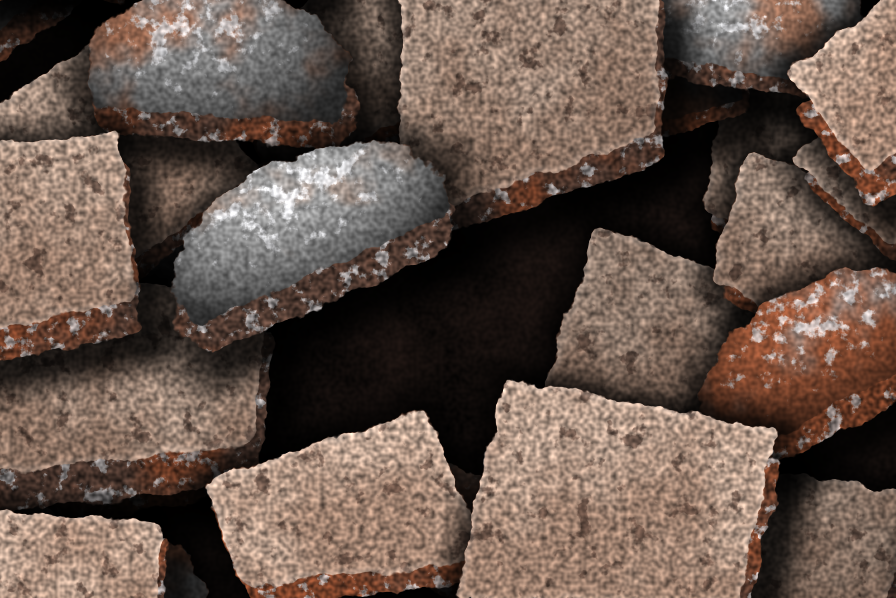
Write a WebGL 1 fragment shader that draws this texture.

```glsl
precision highp float;
// A heap of broken, rusty slabs and worn metal domes with gritty faces and deep dark gaps.
uniform vec2 u_resolution;

const float CELL = 0.5;
const vec3 GAP = vec3(0.075, 0.052, 0.044);
const vec3 SOIL = vec3(0.26, 0.19, 0.16);
const vec3 CLAY = vec3(0.53, 0.43, 0.37);
const vec3 TAN = vec3(0.64, 0.55, 0.49);
const vec3 RUST = vec3(0.50, 0.27, 0.17);
const vec3 STEEL = vec3(0.47, 0.47, 0.47);
const vec3 CHALK = vec3(0.74, 0.74, 0.75);

// Two random values from 0 to 1
vec2 hash2(vec2 p) {
  vec3 q = fract(p.xyx * vec3(0.1031, 0.1030, 0.0973));
  q += dot(q, q.yzx + 33.33);
  return fract((q.xx + q.yz) * q.zy);
}

float gradientDot(vec2 cell, vec2 offset) {
  float angle = 6.2832 * hash2(cell).x;
  return dot(vec2(cos(angle), sin(angle)), offset);
}

// Gradient noise, about -0.7 to 0.7
float gradientNoise(vec2 p) {
  vec2 i = floor(p), f = fract(p);
  vec2 u = f * f * f * (f * (f * 6.0 - 15.0) + 10.0);
  vec2 e = vec2(0.0, 1.0);
  float lower = mix(gradientDot(i, f), gradientDot(i + e.yx, f - e.yx), u.x);
  float upper = mix(gradientDot(i + e.xy, f - e.xy), gradientDot(i + e.yy, f - e.yy), u.x);
  return mix(lower, upper, u.y);
}

float fbm(vec2 p) {
  float sum = 0.0, amp = 1.0;
  for (int i = 0; i < 4; i++) {
    sum += amp * gradientNoise(p);
    p = p * 2.1 + 17.3;
    amp *= 0.55;
  }
  return sum;
}

mat2 rotation(float a) {
  return mat2(cos(a), -sin(a), sin(a), cos(a));
}

// Tapered slab with nearly sharp corners
float slabDistance(vec2 q, vec2 size, float taper) {
  q.x += taper * q.y;
  vec2 d = abs(q) - vec2(size.x, size.y * (1.0 + taper * q.x / size.x)) + 0.012;
  return length(max(d, 0.0)) + min(max(d.x, d.y), 0.0) - 0.012;
}

// Ellipse cut flat along its lower side
float domeDistance(vec2 q, vec2 size) {
  float ellipse = (length(q / size) - 1.0) * size.y;
  return max(ellipse, -q.y - 0.45 * size.y);
}

float chunkDistance(vec2 q, vec2 size, float taper, float isDome) {
  return isDome > 0.5 ? domeDistance(q, size) : slabDistance(q, size, taper);
}

// Flat gritty face: surface = (patches, grain, flecks, pits)
vec3 slabColor(vec2 q, vec2 size, float d, vec4 surface) {
  vec3 c = mix(CLAY, TAN, smoothstep(-0.5, 0.6, surface.x + 0.5 * q.y / size.y));
  c = mix(c, SOIL, 0.65 * smoothstep(0.25, 0.55, surface.w));
  return c * (1.0 + 0.55 * surface.y) + 0.09 * smoothstep(-0.014, -0.002, d);
}

// Rounded worn metal, lit from above
vec3 domeColor(vec2 q, vec2 size, float angle, float rusty, vec4 surface) {
  vec2 r = q / size;
  vec3 normal = normalize(vec3(r, sqrt(max(1.0 - dot(r, r), 0.04))));
  normal.xy = normal.xy * rotation(angle);
  float light = max(dot(normal, normalize(vec3(-0.25, 0.65, 0.7))), 0.0);
  vec3 c = mix(STEEL, mix(CLAY, RUST, rusty), smoothstep(-0.3, 0.4, surface.x + rusty - 0.5));
  c = mix(c, CHALK, 0.75 * smoothstep(0.1, 0.5, surface.z + light - 0.8));
  return c * (0.35 + 0.9 * light) * (1.0 + 0.4 * surface.y);
}

// Steep broken side: rust with chalky flecks
vec3 sideColor(float rusty, vec4 surface) {
  vec3 c = mix(SOIL * 1.3, RUST, smoothstep(-0.4, 0.5, surface.x + rusty - 0.4));
  c = mix(c, CHALK, 0.75 * smoothstep(0.12, 0.42, surface.z));
  return c * (0.8 + 0.6 * surface.y);
}

// Lays one random chunk, with its shadow, over what is below
vec3 addChunk(vec3 below, vec2 p, vec2 cell, float depth, float rough, vec4 surface, float px) {
  vec2 seed = cell + 41.0 + depth * 173.0;
  vec2 place = hash2(seed), form = hash2(seed + 7.7), look = hash2(seed + 23.1), kind = hash2(seed + 51.9);
  if (kind.x > 0.68) return below;
  float isDome = step(0.64, kind.y);
  float angle = mix(-0.65, 0.7, look.x);
  float taper = (look.y - 0.5) * 0.6;
  vec2 size = mix(vec2(0.18, 0.11), vec2(0.27, 0.17), form);
  mat2 turn = rotation(angle);
  vec2 rel = p - (cell + 0.5 + (place - 0.5) * 0.6) * CELL;
  vec2 q = turn * rel;
  vec2 drop = vec2(-0.012, 0.025 + 0.04 * form.x);
  float top = chunkDistance(q, size, taper, isDome) + rough;
  float side = chunkDistance(turn * (rel + drop), size, taper, isDome) + rough;
  float shadow = chunkDistance(turn * (rel + drop + vec2(-0.025, 0.03)), size, taper, isDome);
  float body = min(top, side);
  vec3 c = below * mix(0.18, 1.0, smoothstep(-0.015, 0.06, min(shadow, body)));
  float lit = mix(0.72, 1.08, depth) * mix(0.88, 1.14, place.x);
  vec3 face = slabColor(q, size, top, surface);
  if (isDome > 0.5) face = domeColor(q, size, angle, look.y, surface);
  vec3 shell = mix(face, sideColor(look.y, surface), smoothstep(-px, px, top));
  return mix(shell * lit, c, smoothstep(-px, px, body));
}

void main() {
  vec2 p = gl_FragCoord.xy / u_resolution.y;
  float px = 1.0 / u_resolution.y;
  float rough = 0.012 * fbm(p * 16.0);
  float grain = gradientNoise(p * 125.0) + 0.7 * gradientNoise(p * 62.0 + 9.0);
  vec4 surface = vec4(fbm(p * 5.0 + 3.0), grain, fbm(p * 32.0 + 70.0), fbm(p * 24.0 + 31.0));
  vec3 color = GAP * (1.0 + 0.8 * surface.x + 0.5 * grain);
  // Back to front layers of jittered cells
  for (int layer = 0; layer < 5; layer++) {
    float depth = float(layer) / 4.0;
    vec2 shifted = p + vec2(0.19, 0.31) * float(layer);
    for (int k = 0; k < 9; k++) {
      float row = floor((float(k) + 0.5) / 3.0);
      vec2 cell = floor(shifted / CELL) + vec2(float(k) - 3.0 * row - 1.0, 1.0 - row);
      color = addChunk(color, shifted, cell, depth, rough, surface, px);
    }
  }
  gl_FragColor = vec4(clamp(color, 0.0, 1.0), 1.0);
}
```
